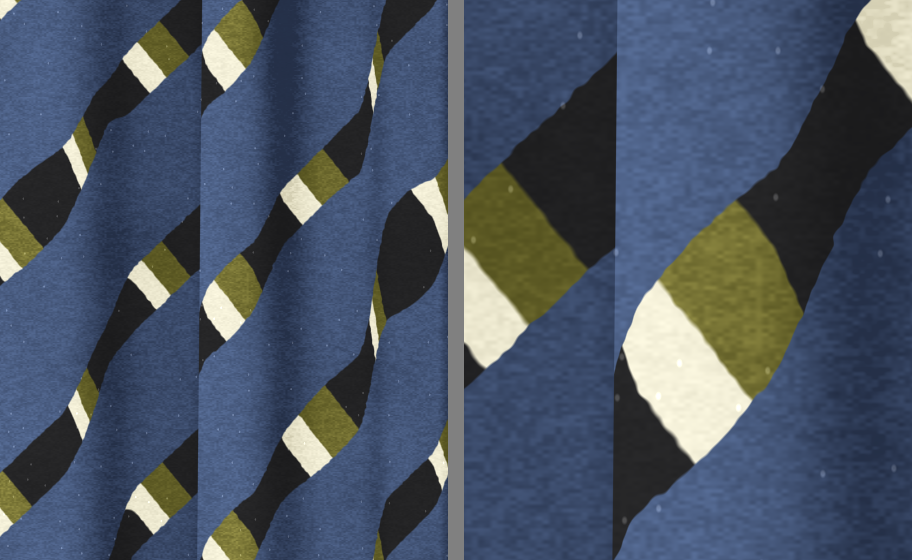
Left, the full canvas; right, a detail of the centre.
This pattern is drawn by a Shadertoy shader. Its source:

```glsl
// Draped velvet with rising dark ribbons, each carrying cream and olive blocks.
// Folds are smooth steps in the cloth coordinate, so they steepen the ribbons
// and squeeze the blocks; two overlapping panels are lit, grained and linted.

const vec3 BLUE_DEEP = vec3(0.145, 0.190, 0.285);
const vec3 BLUE_LIT = vec3(0.335, 0.420, 0.580);
const vec3 BLACK_DEEP = vec3(0.105, 0.105, 0.110);
const vec3 BLACK_LIT = vec3(0.155, 0.155, 0.160);
const vec3 OLIVE_DEEP = vec3(0.330, 0.320, 0.120);
const vec3 OLIVE_LIT = vec3(0.570, 0.550, 0.270);
const vec3 CREAM_DEEP = vec3(0.840, 0.820, 0.710);
const vec3 CREAM_LIT = vec3(0.975, 0.960, 0.870);

float hash(vec2 p) {
    vec3 q = fract(p.xyx * 0.1031);
    q += dot(q, q.yzx + 33.33);
    return fract((q.x + q.y) * q.z);
}

float noise(vec2 p) {
    vec2 cell = floor(p), f = fract(p);
    f = f * f * (3.0 - 2.0 * f);
    return mix(mix(hash(cell), hash(cell + vec2(1, 0)), f.x),
               mix(hash(cell + vec2(0, 1)), hash(cell + vec2(1, 1)), f.x), f.y);
}

float bump(float x, float center, float width) {
    float d = (x - center) / width;
    return exp(-d * d);
}

// Hidden cloth swallowed by a fold
float fold(float x, float center, float width, float amount) {
    return amount * smoothstep(center - width, center + width, x);
}

// Local swelling of a ribbon
float bulge(vec2 p, vec2 center, float radius) {
    return bump(p.x, center.x, radius) * bump(p.y, center.y, 2.0 * radius);
}

// Antialiased coverage of the side where d is positive
float cover(float d, float soft) {
    return smoothstep(-soft, soft, d);
}

// Ribbons climb with u; blocks repeat along them at the given spacing
vec3 ribbons(float u, float rise, float pitch, float halfWidth,
             float phase, float spacing, vec2 blockSize, float light) {
    float row = round(rise / pitch);
    float v = rise - row * pitch;
    float along = u + 0.44 * v - phase;
    float index = round(along / spacing);
    float d = along - index * spacing;
    vec2 key = vec2(row, index) + 17.0;
    d += 0.014 * (hash(key) - 0.5);
    vec2 size = blockSize * (0.88 + 0.24 * hash(key + 5.0));

    float softAlong = max(0.75 * fwidth(along), 0.0012);
    float edge = halfWidth - abs(v);
    float softEdge = max(0.75 * fwidth(edge), 0.0012);

    vec3 ink = mix(BLACK_DEEP, BLACK_LIT, light);
    vec3 olive = mix(OLIVE_DEEP, OLIVE_LIT, light * light);
    vec3 cream = mix(CREAM_DEEP, CREAM_LIT, sqrt(light));
    ink = mix(ink, cream, cover(d + size.x, softAlong));
    ink = mix(ink, olive, cover(d, softAlong));
    ink = mix(ink, mix(BLACK_DEEP, BLACK_LIT, light), cover(d - size.y, softAlong));
    return mix(mix(BLUE_DEEP, BLUE_LIT, light), ink, cover(edge, softEdge));
}

vec3 leftPanel(vec2 p, float grain) {
    float u = 0.95 * p.x + fold(p.x, 0.153, 0.049, 0.0755);
    float pitch = mix(0.462, 0.397, smoothstep(0.143, 0.247, p.x));
    float halfWidth = 0.057 - 0.018 * bump(p.x, 0.195, 0.022)
                    + 0.030 * bulge(p, vec2(0.04, 0.64), 0.09);
    float light = 0.78 - 0.50 * bump(p.x, 0.185, 0.045)
                - 0.38 * smoothstep(0.16, 0.23, p.x)
                - 0.15 * smoothstep(0.335, 0.36, p.x);
    return ribbons(u, p.y - 0.560 - u, pitch, halfWidth, 0.0, 0.169,
                   vec2(0.026, 0.034), clamp(light + grain, 0.0, 1.0));
}

vec3 rightPanel(vec2 p, float grain) {
    float u = p.x - 0.3776 - 0.0456 + fold(p.x, 0.354, 0.021, 0.0456)
            + fold(p.x, 0.479, 0.033, 0.055) + fold(p.x, 0.667, 0.029, 0.156)
            + fold(p.x, 0.789, 0.020, 0.039);
    float halfWidth = 0.050 + 0.018 * bump(p.x, 0.41, 0.055)
                    + 0.025 * bulge(p, vec2(0.59, 0.25), 0.09)
                    + 0.085 * bulge(p, vec2(0.735, 0.577), 0.075);
    float light = 0.82 - mix(0.50, 0.85, p.y) * bump(p.x, 0.505, 0.045)
                - 0.20 * smoothstep(0.44, 0.56, p.x)
                - 0.22 * bump(p.x, 0.672, 0.018)
                - 0.50 * smoothstep(0.780, 0.805, p.x);
    return ribbons(u, p.y - 0.431 - u, 0.449, halfWidth, 0.0286, 0.206,
                   vec2(0.034, 0.045), clamp(light + grain, 0.0, 1.0));
}

// Sparse pale fibres, one candidate per cell
float lint(vec2 p) {
    vec2 cell = floor(p);
    vec2 center = 0.2 + 0.6 * vec2(hash(cell + 3.0), hash(cell + 71.0));
    float d = length((fract(p) - center) * vec2(1.0, 0.7));
    return step(0.78, hash(cell + 29.0)) * (1.0 - smoothstep(0.02, 0.07, d));
}

void mainImage(out vec4 fragColor, in vec2 fragCoord) {
    vec2 p = fragCoord / iResolution.y;

    // Woven pile: fine thread, short streaks and broad mottling
    float grain = 0.26 * (noise(p * vec2(260.0, 430.0)) - 0.5)
                + 0.14 * (noise(p * vec2(70.0, 190.0)) - 0.5)
                + 0.14 * (noise(p * vec2(14.0, 9.0)) - 0.5);
    vec2 frayed = p + 0.0022 * (vec2(noise(p * 150.0), noise(p * 150.0 + 47.0)) - 0.5);

    // Right panel overlaps the left along a slightly leaning lip
    float lip = p.x - 0.352 - 0.009 * p.y;
    vec3 color = mix(leftPanel(frayed, grain), rightPanel(frayed, grain),
                     cover(lip, 0.75 / iResolution.y));
    color *= 1.0 + 0.12 * grain;
    color += 0.16 * lint(p * 32.0);
    fragColor = vec4(clamp(color, 0.0, 1.0), 1.0);
}
```
